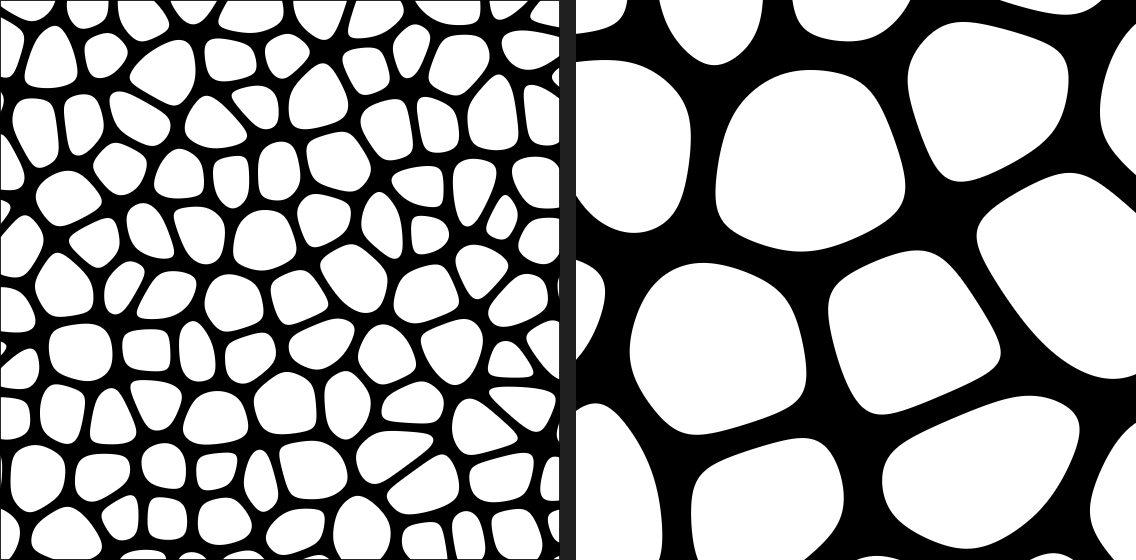
Left: the whole. Right: its middle third, enlarged.
Write a WebGL 1 fragment shader that draws this pattern.

```glsl
precision highp float;
// Smooth white pebbles packed on black: rounded, inset Voronoi cells.

uniform vec2 u_resolution;

const float CELLS = 9.5;       // pebbles across the canvas
const float SHARPNESS = 11.0;  // higher values give tighter pebble corners
const float HALF_GAP = 0.07;   // half the black joint, in cells

vec2 hash2(vec2 p) {
    vec2 q = vec2(dot(p, vec2(127.1, 311.7)), dot(p, vec2(269.5, 183.3)));
    return fract(sin(q) * 43758.5453);
}

// Jittered centre of a pebble; odd rows are shifted like bricks.
vec2 pebbleCentre(vec2 cell) {
    float shift = 0.5 * mod(cell.y, 2.0);
    return cell + vec2(shift, 0.0) + 0.1 + 0.8 * hash2(cell + 17.0);
}

// Vector from p to the nearest pebble centre.
vec2 nearestCentre(vec2 p) {
    vec2 base = floor(p);
    vec2 nearest = vec2(9.0);
    for (int j = -2; j <= 2; j++) {
        for (int i = -2; i <= 2; i++) {
            vec2 r = pebbleCentre(base + vec2(float(i), float(j))) - p;
            if (dot(r, r) < dot(nearest, nearest)) nearest = r;
        }
    }
    return nearest;
}

// Soft minimum of the distances to all cell walls: x = value, y = slope.
vec2 wallDistance(vec2 p) {
    vec2 base = floor(p);
    vec2 own = nearestCentre(p);
    float total = 0.0;
    vec2 slope = vec2(0.0);
    for (int j = -2; j <= 2; j++) {
        for (int i = -2; i <= 2; i++) {
            vec2 r = pebbleCentre(base + vec2(float(i), float(j))) - p;
            vec2 across = r - own;
            if (dot(across, across) > 1e-5) {
                vec2 normal = normalize(across);
                float weight = exp(-SHARPNESS * dot(0.5 * (r + own), normal));
                total += weight;
                slope += weight * normal;
            }
        }
    }
    return vec2(-log(total) / SHARPNESS, length(slope) / total);
}

void main() {
    float size = min(u_resolution.x, u_resolution.y);
    vec2 uv = gl_FragCoord.xy / size;
    vec2 wall = wallDistance(uv * CELLS + 3.0);

    // Antialias over one pixel, corrected for the slope of the field.
    float pixel = CELLS / size;
    float pebble = clamp(0.5 + (wall.x - HALF_GAP) / (pixel * max(wall.y, 0.2)), 0.0, 1.0);

    // Hairline black frame around the canvas.
    vec2 toEdge = min(uv, u_resolution / size - uv);
    pebble *= clamp(0.5 + (min(toEdge.x, toEdge.y) - 0.0015) * size, 0.0, 1.0);

    gl_FragColor = vec4(vec3(pebble), 1.0);
}
```
